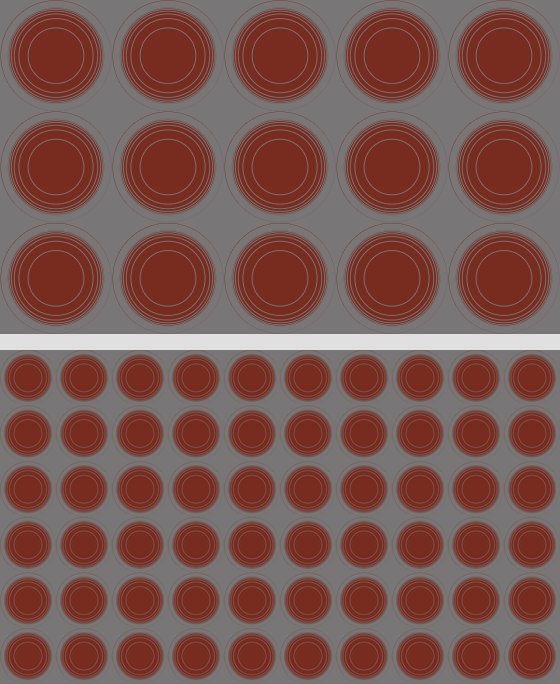
Top, the tile; bottom, the same tile 2 across and 2 down.
Give the GLSL for this pattern, as a Shadertoy shader.

```glsl
// Grid of red discs cut by thin grey rings that crowd towards the rim, each inside a hairline circle.
#define COLS 5.0
#define ROWS 3.0
#define BANDS 8
#define LINE_WIDTH 0.008
#define HALO_RADIUS 0.496
#define HALO_WIDTH 0.0035
#define HALO_MIN 0.25
#define GREY vec3(0.470, 0.463, 0.463)
#define RED vec3(0.470, 0.172, 0.124)

// Share of a pixel of width px at radius r that lies between two radii
float coverage(float r, float inner, float outer, float px) {
    float overlap = min(outer, r + 0.5 * px) - max(inner, r - 0.5 * px);
    return clamp(overlap / px, 0.0, 1.0);
}

// Ring radii 0, 1/4, 1/3, 3/8, 2/5 ... converge on half a cell
float ringRadius(float n) {
    return 0.5 * n / (n + 1.0);
}

// Red bands left between successive grey rings
float discBands(float r, float px) {
    float red = 0.0;
    for (int i = 0; i < BANDS; i++) {
        float n = float(i);
        float inner = i == 0 ? -1.0 : ringRadius(n) + 0.5 * LINE_WIDTH;
        float outer = ringRadius(n + 1.0) - 0.5 * LINE_WIDTH;
        red += coverage(r, inner, outer, px);
    }
    return min(red, 1.0);
}

// Hairline circle, strongest at the upper left
float halo(vec2 p, float r, float px) {
    float line = coverage(r, HALO_RADIUS - 0.5 * HALO_WIDTH, HALO_RADIUS + 0.5 * HALO_WIDTH, px);
    float facing = dot(p, vec2(-0.707, 0.707)) / max(r, 0.001);
    return line * mix(HALO_MIN, 1.0, smoothstep(-0.8, 0.8, facing));
}

void mainImage(out vec4 fragColor, in vec2 fragCoord) {
    // Whole cells in both directions, with circles kept round
    vec2 cells = vec2(COLS, ROWS);
    vec2 cellSize = iResolution.xy / cells;
    float unit = min(cellSize.x, cellSize.y);
    vec2 p = (fract(fragCoord / cellSize) - 0.5) * cellSize / unit;
    float r = length(p);
    float px = 1.0 / unit;

    float red = max(discBands(r, px), halo(p, r, px));
    fragColor = vec4(mix(GREY, RED, red), 1.0);
}
```
